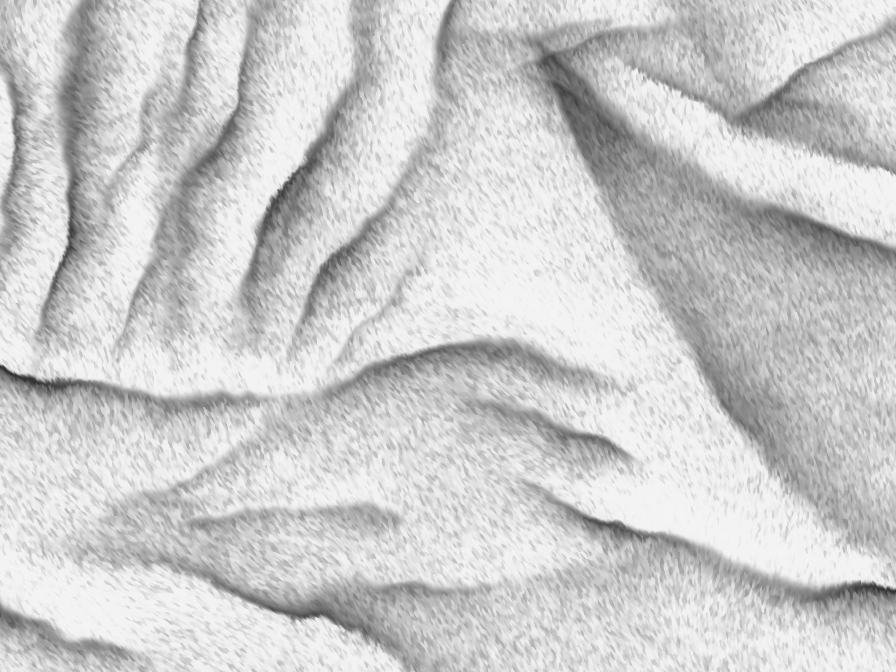
This texture is drawn by a Shadertoy shader. Its source:

```glsl
// Crumpled pale fleece: long curved creases over a soft, furry pile.
// Each crease is a bent line with a lit rim and a fading shadow on its right side;
// the pile is directional cellular noise, the undulation is layered sines.

const float CLOTH_TONE = 0.895;   // brightness of flat cloth
const float HIGHLIGHT = 0.955;    // tone where the brightest cloth levels off
const float CREASE_DEPTH = 1.32;  // overall strength of the shadows
const float RIM_LIGHT = 0.20;     // highlight beside a crease, relative to its depth
const float WARP = 0.021;         // waviness of the creases
const float SWELL = 0.070;        // broad light and dark patches
const float DENTS = 0.045;        // smaller patches
const float FINE_FUR = 0.25;
const float FUR_GAPS = 0.10;      // dark gaps between strands
const float COARSE_FUR = 0.13;
const float FINE_SCALE = 185.0;   // strands per canvas height
const float COARSE_SCALE = 105.0;
const float FAN_FOLDS = 6.0;
const float WRINKLES = 16.0;

vec3 hash3(vec2 p) {
    vec3 q = vec3(dot(p, vec2(127.1, 311.7)), dot(p, vec2(269.5, 183.3)), dot(p, vec2(419.2, 371.9)));
    return fract(sin(q) * 43758.5);
}

// Smooth layered sines, roughly -1 to 1
float waves(vec2 p) {
    float sum = 0.0, amplitude = 0.5;
    for (int i = 0; i < 4; i++) {
        sum += amplitude * sin(p.x + 1.7 * sin(p.y * 0.8)) * cos(p.y + 1.3 * sin(p.x * 0.7));
        p = mat2(1.2, 1.4, -1.4, 1.2) * p + 2.3;
        amplitude *= 0.62;
    }
    return sum;
}

// Blended cellular noise, stretched along the lie of the pile, centred on 0
float strands(vec2 p, vec2 lie) {
    vec2 cell = floor(p);
    float total = 0.0, weights = 0.0001;
    for (int y = -1; y <= 1; y++)
    for (int x = -1; x <= 1; x++) {
        vec2 id = cell + vec2(x, y);
        vec3 rnd = hash3(id);
        vec2 r = id + rnd.xy - p;
        vec2 stretched = vec2(dot(r, lie) * 0.62, dot(r, vec2(-lie.y, lie.x)) * 1.7);
        float weight = exp(-6.0 * dot(stretched, stretched));
        total += weight * rnd.z;
        weights += weight;
    }
    return total / weights - 0.5;
}

// Light left by a crease from a to b; bend bulges it to the left of travel
float crease(vec2 p, vec2 a, vec2 b, float bend, float width, float depth) {
    float len = length(b - a);
    vec2 along = (b - a) / len;
    float u = dot(p - a, along) / len;
    float slope = 4.0 * bend * (1.0 - 2.0 * clamp(u, 0.0, 1.0)) / len;
    float side = dot(p - a, vec2(-along.y, along.x)) - 4.0 * bend * u * (1.0 - u);
    side /= sqrt(1.0 + slope * slope);
    float taper = smoothstep(0.0, 0.3, u) * (1.0 - smoothstep(0.7, 1.0, u));
    // The fold turns over sharply in places and softly in others
    float turn = sin(u * len * 13.0 + a.x * 21.0);
    float softness = clamp(0.28 * width, 0.006, 0.014) * (1.2 + 0.7 * turn);
    float edge = 1.0 - smoothstep(-softness, softness, side);
    float behind = min(side, 0.0) / width;
    float shadow = edge * ((0.62 - 0.25 * turn) * exp(behind * 2.2) + 0.46 * exp(behind * 0.7));
    float rim = side / width - 1.1;
    return 1.0 - CREASE_DEPTH * depth * taper * (shadow - RIM_LIGHT * (1.0 - edge) * exp(-rim * rim));
}

// Steep folds fanning out of the left side, and short scattered wrinkles
float gathers(vec2 p) {
    float light = 1.0;
    for (float i = 0.0; i < FAN_FOLDS; i++) {
        float f = i - 1.0;
        vec2 q = p + vec2(0.02 * sin(p.y * 14.0 + i * 1.3), 0.0);
        vec2 foot = vec2(0.06 + 0.08 * f, 0.38);
        vec2 top = vec2(0.16 + 0.155 * f, 1.20);
        light *= crease(q, foot, top, 0.03 * sin(i * 2.4), 0.038, 0.40 + 0.08 * sin(i * 1.9));
    }
    for (float i = 0.0; i < WRINKLES; i++) {
        vec3 rnd = hash3(vec2(i, 9.0));
        vec2 middle = rnd.xy * vec2(1.4, 1.0);
        float steep = smoothstep(0.4, 0.6, middle.y) * (1.0 - smoothstep(0.5, 0.8, middle.x));
        float angle = mix(0.9 * rnd.z - 0.6, 1.2, steep);
        vec2 arm = (0.10 + 0.10 * rnd.z) * vec2(cos(angle), sin(angle));
        light *= crease(p, middle - arm, middle + arm, 0.05 * (rnd.x - 0.4), 0.035, 0.10 + 0.14 * rnd.y);
    }
    return light;
}

// Large draped creases: long edge, right shoulder, middle folds, lower hems
float drapes(vec2 p) {
    float light = crease(p, vec2(1.60, -0.08), vec2(0.74, 1.24), 0.18, 0.11, 0.29);
    light *= crease(p, vec2(0.70, 0.32), vec2(1.60, 0.09), -0.06, 0.035, 0.56);
    light *= crease(p, vec2(0.72, 1.06), vec2(1.66, 0.60), -0.14, 0.07, 0.38);
    light *= crease(p, vec2(1.60, 0.71), vec2(0.86, 0.95), 0.05, 0.035, 0.42);
    light *= crease(p, vec2(0.98, 0.80), vec2(1.50, 1.14), -0.05, 0.04, 0.36);
    light *= crease(p, vec2(1.15, 0.80), vec2(0.93, 1.14), 0.02, 0.05, 0.26);
    light *= crease(p, vec2(-0.20, 0.53), vec2(0.50, 0.43), -0.045, 0.028, 0.58);
    light *= crease(p, vec2(0.34, 0.34), vec2(0.99, 0.40), 0.115, 0.045, 0.42);
    light *= crease(p, vec2(0.64, 0.42), vec2(0.99, 0.29), 0.02, 0.03, 0.40);
    light *= crease(p, vec2(0.06, 0.16), vec2(0.60, 0.44), 0.02, 0.05, 0.20);
    light *= crease(p, vec2(0.24, 0.22), vec2(0.64, 0.20), 0.045, 0.028, 0.42);
    light *= crease(p, vec2(0.84, -0.14), vec2(-0.02, 0.18), -0.07, 0.032, 0.42);
    light *= crease(p, vec2(0.36, 0.11), vec2(1.08, 0.19), -0.02, 0.04, 0.22);
    return light * crease(p, vec2(-0.12, 0.25), vec2(0.28, 0.0), -0.05, 0.032, 0.58);
}

void mainImage(out vec4 fragColor, in vec2 fragCoord) {
    vec2 p = fragCoord / iResolution.y;
    // Pile, its lie turning slowly across the cloth
    float angle = -1.1 + 0.8 * waves(p * 4.0 + 3.0);
    vec2 lie = vec2(cos(angle), sin(angle));
    float fine = strands(p * FINE_SCALE, lie);
    float fur = FINE_FUR * fine - FUR_GAPS * max(-fine - 0.1, 0.0);
    fur += COARSE_FUR * strands(p * COARSE_SCALE + 17.0, lie);
    // Folds, with furry edges, most wavy at the left
    vec2 warp = vec2(waves(p * 9.0), waves(p.yx * 9.0 + 5.0));
    vec2 q = p + WARP * mix(1.7, 1.0, smoothstep(0.3, 0.7, p.x)) * warp + 0.007 * lie * fine;
    float tone = CLOTH_TONE * gathers(q) * drapes(q);
    tone += SWELL * waves(p * 7.0 + warp) + DENTS * waves(p * 21.0 + warp);
    tone *= 1.02 + fur;
    // Level off the highlights
    tone -= 0.04 * log(1.0 + exp((tone - HIGHLIGHT) / 0.04));
    fragColor = vec4(vec3(max(tone, 0.2)), 1.0);
}
```
